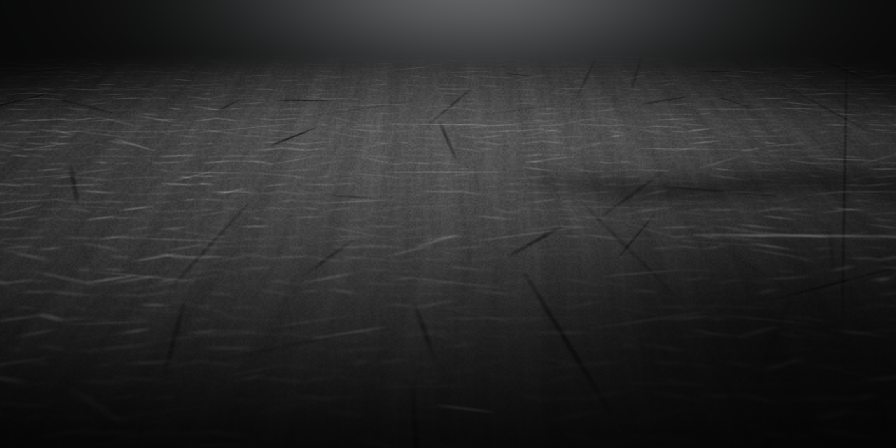
Write a Shadertoy shader that draws this texture.

```glsl
// Scratched dark metal floor receding to a wall lit by a soft overhead glow.

vec2 hash2(vec2 p) {
    vec2 k = vec2(dot(p, vec2(127.1, 311.7)), dot(p, vec2(269.5, 183.3)));
    return fract(sin(k) * 43758.55);
}

float gauss(float x, float width) {
    return exp(-x * x / (width * width));
}

// Soft line from a to b, fading towards both ends
float stroke(vec2 p, vec2 a, vec2 b, float width) {
    vec2 ab = b - a;
    float t = clamp(dot(p - a, ab) / dot(ab, ab), 0.0, 1.0);
    float d = length(p - a - ab * t);
    return (1.0 - smoothstep(0.0, width, d)) * (0.35 + 2.6 * t * (1.0 - t));
}

// One random scratch per cell; spread is the largest tilt from horizontal
float scratches(vec2 p, float spread, float width, float seed) {
    vec2 cell = floor(p);
    float sum = 0.0;
    for (int j = -1; j <= 1; j++) {
        for (int i = -1; i <= 1; i++) {
            vec2 id = cell + vec2(i, j);
            vec2 r = hash2(id + seed);
            vec2 s = hash2(id + seed + 41.0);
            float tilt = (s.x * 2.0 - 1.0) * spread;
            vec2 arm = vec2(cos(tilt), sin(tilt)) * mix(0.2, 0.75, s.y);
            vec2 mid = id + 0.25 + 0.5 * r;
            sum += stroke(p, mid - arm, mid + arm, width) * r.x * r.y * 2.0;
        }
    }
    return sum;
}

// Layered sines along lines that fan out towards the viewer
float brushedGrain(vec2 floorPos) {
    float sum = 0.0, freq = 37.0, amp = 0.5;
    for (int i = 0; i < 5; i++) {
        float bend = sin(floorPos.y * freq * 0.13 + float(i) * 2.1);
        sum += amp * sin(floorPos.x * freq + bend * 1.8 + float(i));
        freq *= 1.73;
        amp *= 0.8;
    }
    return sum;
}

float wallLight(vec2 uv) {
    float rise = smoothstep(0.82, 1.02, uv.y);
    return 0.03 + 0.34 * gauss(uv.x - 0.53, 0.27) * mix(0.5, 1.0, rise);
}

float floorLight(vec2 uv) {
    float dx = uv.x - 0.5;
    float far = smoothstep(0.70, 0.88, uv.y);
    float light = 0.025 + 0.32 * smoothstep(-0.1, 0.72, uv.y);
    light *= exp(-dx * dx * mix(1.9, 6.5, far)) * (1.0 - 0.32 * far);
    // Shaded lower right, dull band and paler left side
    light *= 1.0 - 0.5 * gauss(uv.x - 0.88, 0.28) * gauss(uv.y - 0.25, 0.24);
    float bandY = uv.y - 0.585 + 0.012 * sin(uv.x * 19.0);
    light *= 1.0 - 0.36 * smoothstep(0.52, 0.72, uv.x) * gauss(bandY, 0.035);
    light += 0.035 * gauss(uv.x - 0.04, 0.2) * gauss(uv.y - 0.42, 0.18);
    return light;
}

void mainImage(out vec4 fragColor, in vec2 fragCoord) {
    vec2 uv = fragCoord / iResolution.xy;
    vec2 p = vec2(uv.x * 2.0, uv.y);
    vec2 floorPos = vec2(p.x - 1.06, 1.0) / (1.5 - uv.y);

    // Surface wear in perspective
    float fine = scratches(floorPos * vec2(17.0, 48.0), 0.5, 0.24, 3.0);
    float hair = scratches(floorPos * vec2(9.0, 22.0) + 5.0, 0.7, 0.10, 17.0);
    float pale = scratches(floorPos * vec2(5.0, 13.0) + 2.0, 0.35, 0.05, 29.0);
    float dark = scratches(floorPos * vec2(4.5, 7.0), 1.5, 0.04, 53.0);
    float grain = brushedGrain(floorPos);
    vec2 speckCell = floor(p * 256.0);
    float speck = hash2(speckCell).x - 0.5;

    float sides = 0.55 + 0.8 * smoothstep(0.1, 0.5, abs(uv.x - 0.52));
    float wear = 1.0 + 0.055 * grain + 0.14 * speck;
    wear += sides * (0.32 * (fine - 0.35) + 0.24 * hair) + 0.22 * pale;
    wear -= 0.30 * dark;

    // Longer individual marks
    float gouges = stroke(p, vec2(1.88, 0.30), vec2(1.89, 0.86), 0.006);
    gouges += stroke(p, vec2(1.38, 0.425), vec2(1.46, 0.52), 0.005);
    gouges += stroke(p, vec2(1.72, 0.33), vec2(1.99, 0.40), 0.005);
    float glints = stroke(p, vec2(1.55, 0.476), vec2(2.02, 0.472), 0.006);
    glints += 0.6 * stroke(p, vec2(0.93, 0.45), vec2(1.02, 0.475), 0.006);
    glints += 0.5 * stroke(p, vec2(0.68, 0.37), vec2(0.79, 0.39), 0.006);
    glints += 0.5 * stroke(p, vec2(0.70, 0.245), vec2(0.86, 0.27), 0.006);
    glints += 0.4 * stroke(p, vec2(0.98, 0.095), vec2(1.10, 0.08), 0.006);

    float ground = floorLight(uv) * max(wear - 0.3 * gouges, 0.2);
    ground += 0.15 * glints;

    // Blend the floor into the wall at a hazy horizon
    float wallMask = smoothstep(0.82, 0.89, uv.y);
    float shade = mix(ground, wallLight(uv), wallMask);
    vec3 tint = mix(vec3(1.0), vec3(0.98, 1.0, 1.02), wallMask);
    fragColor = vec4(clamp(shade * tint, 0.0, 1.0), 1.0);
}
```
